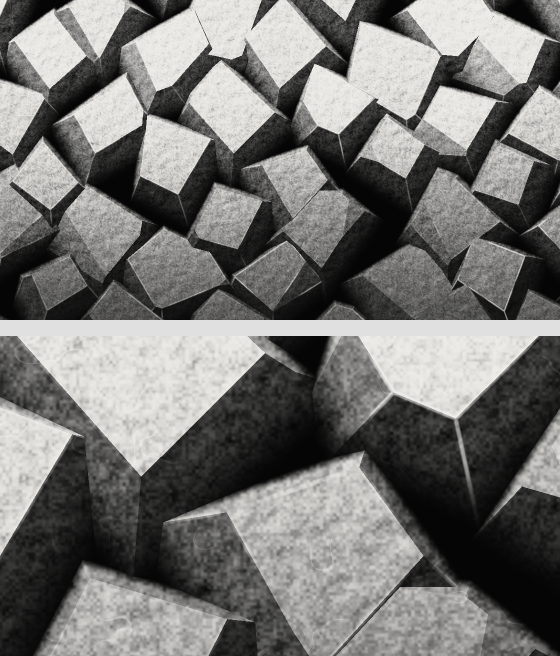
Top, the full canvas; bottom, a detail of the centre.
Give the GLSL for this texture, as a Shadertoy shader.

```glsl
// Heap of angular grey stones with bright cut tops, dark flanks and grainy surfaces.
const float TAU = 6.2831853;
const vec2 CELL = vec2(0.35, 0.172);
const vec3 LIGHT_DIR = vec3(-0.25, 0.56, 0.79);
const vec3 STONE_TINT = vec3(1.0, 0.995, 0.98);

struct Surface {
    float height;
    float edge;   // distance to the nearest crease
    vec2 slope;   // downhill gradient
    vec2 id;
};

float hash(vec2 p) {
    vec3 q = fract(vec3(p.xyx) * 0.1031);
    q += dot(q, q.yzx + 33.33);
    return fract((q.x + q.y) * q.z);
}

float noise(vec2 p) {
    vec2 i = floor(p), f = fract(p);
    f = f * f * (3.0 - 2.0 * f);
    return mix(mix(hash(i), hash(i + vec2(1, 0)), f.x),
               mix(hash(i + vec2(0, 1)), hash(i + vec2(1, 1)), f.x), f.y);
}

float fbm(vec2 p) {
    float sum = 0.0, gain = 0.5;
    for (int i = 0; i < 4; i++) {
        sum += gain * noise(p);
        p = mat2(1.6, 1.2, -1.2, 1.6) * p;
        gain *= 0.6;
    }
    return sum;
}

float random(vec2 id, float salt) {
    return hash(id + salt * vec2(17.3, 9.7) + 50.0);
}

vec2 direction(float turns) {
    return vec2(cos(TAU * turns), sin(TAU * turns));
}

// Keeps the lowest plane of a convex stone and the gap to the next one.
void cutPlane(inout Surface s, float height, vec2 slope) {
    float gap = abs(height - s.height) / max(length(slope - s.slope), 0.05);
    if (height < s.height) {
        s.edge = gap;
        s.height = height;
        s.slope = slope;
    } else {
        s.edge = min(s.edge, gap);
    }
}

Surface stone(vec2 p, vec2 id) {
    float top = 0.15 + 0.07 * random(id, 1.0);
    vec2 tilt = 0.45 * (vec2(random(id, 2.0), random(id, 3.0)) - 0.5);
    Surface s = Surface(top - dot(p, tilt), 1.0, tilt, id);

    // A gentler facet splits the top along one diagonal
    float side = step(0.4, random(id, 4.0));
    float turn = mix(0.6, 0.9, side) + 0.1 * (random(id, 9.0) - 0.5);
    vec2 facet = mix(0.6, 1.1, random(id, 5.0)) * direction(turn);
    cutPlane(s, top + mix(0.02, 0.13, random(id, 6.0)) - dot(p, facet), facet);

    // Four diagonal flanks, then two cuts that clip the corners
    float spin = 0.14 + 0.12 * (random(id, 7.0) - 0.5);
    float size = mix(0.12, 0.148, random(id, 8.0));
    for (float k = 0.0; k < 6.0; k++) {
        float clip = step(3.5, k);
        float angle = spin + 0.25 * k + 0.07 * (random(id, 10.0 + k) - 0.5);
        angle = mix(angle, random(id, 10.0 + k), clip);
        vec2 dir = direction(angle);
        float reach = size * mix(0.84, 1.2, random(id, 20.0 + k)) * (1.0 + 0.16 * clip);
        float steep = mix(2.3, 12.0, smoothstep(-0.25, 0.3, dir.y));
        cutPlane(s, steep * (reach - dot(p, dir)), steep * dir);
    }
    return s;
}

// Highest stone over a staggered, jittered diamond grid
Surface heap(vec2 p) {
    Surface best = Surface(-0.1, 1.0, vec2(0), vec2(0));
    float row = floor(p.y / CELL.y);
    for (float j = -2.0; j <= 2.0; j++) {
        float shift = 0.5 * mod(row + j, 2.0);
        float column = floor(p.x / CELL.x - shift);
        for (float i = -1.0; i <= 1.0; i++) {
            vec2 id = vec2(column + i, row + j);
            vec2 jitter = 0.085 * (vec2(random(id, 30.0), random(id, 31.0)) - 0.5);
            vec2 center = (id + 0.5 + vec2(shift, 0)) * CELL + jitter;
            Surface s = stone(p - center, id);
            if (s.height > best.height) best = s;
        }
    }
    return best;
}

// Pitted relief, fine grain and short pale scratches
float roughness(vec2 p, vec2 id) {
    vec2 q = p + 3.0 * vec2(random(id, 40.0), random(id, 41.0));
    float relief = fbm(q * 45.0) - fbm(q * 45.0 + vec2(0.3, -0.4));
    float grain = noise(q * 290.0) - 0.5;
    float wave = noise(q * vec2(17.0, 26.0) + 1.5 * noise(q * 40.0));
    float scratch = smoothstep(0.04, 0.0, abs(wave - 0.5));
    scratch *= smoothstep(0.5, 0.75, noise(q * 22.0 + 7.0));
    return 0.65 * relief + 0.48 * grain + 0.25 * scratch;
}

vec3 shade(vec2 p) {
    Surface s = heap(p);
    vec3 normal = normalize(vec3(s.slope, 1.0));
    float exposure = 0.34 + 1.2 * smoothstep(-0.1, 1.0, p.y);
    float depth = smoothstep(-0.02, 0.13, s.height);
    float diffuse = max(dot(normal, LIGHT_DIR), 0.0);
    float lit = (0.14 + 0.92 * diffuse) * exposure * depth;

    float detail = roughness(p, s.id) * mix(0.65, 1.0, smoothstep(0.0, 0.3, p.y));
    lit *= 1.0 + detail * mix(2.0, 0.9, smoothstep(0.1, 0.6, lit));

    // Worn, broken highlights along the creases
    float wear = random(s.id, 50.0) * smoothstep(0.2, 0.65, noise(p * 18.0));
    lit += 0.5 * wear * depth * smoothstep(0.0035, 0.0008, s.edge);

    float tone = 0.02 + lit / pow(1.0 + pow(max(lit, 0.0) / 0.92, 5.0), 0.2);
    return tone * STONE_TINT;
}

void mainImage(out vec4 fragColor, in vec2 fragCoord) {
    vec3 color = vec3(0);
    for (int i = 0; i < 4; i++) {
        vec2 offset = (vec2(i % 2, i / 2) - 0.5) * 0.5;
        color += shade((fragCoord + offset) / iResolution.y);
    }
    fragColor = vec4(color / 4.0, 1.0);
}
```
